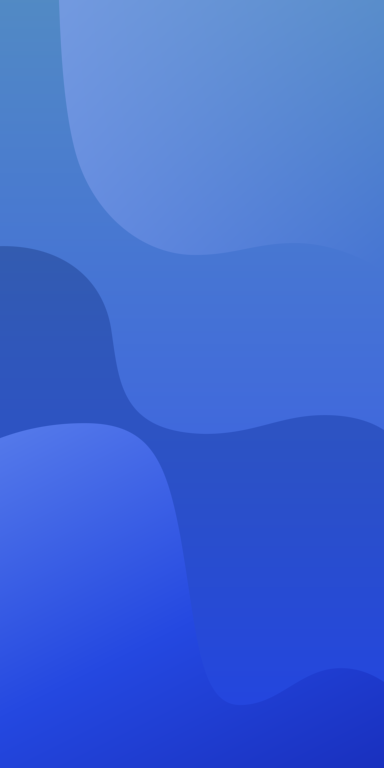
Reproduce this background procedurally as a WebGL 2 fragment shader.

```glsl
#version 300 es
precision highp float;
// Layered blue waves: three smooth outlines split a tall canvas into soft bands.
// Each outline is a chain of cubic Bezier spans, solved for x by bisection to
// give a signed distance; every band is then filled with its own gradient.

uniform vec2 u_resolution;
out vec4 fragColor;

const vec3 SKY_TOP    = vec3(0.32, 0.54, 0.77);
const vec3 SKY_LOW    = vec3(0.25, 0.41, 0.863);
const vec3 PERIWINKLE = vec3(0.55, 0.65, 0.96);
const vec3 WAVE_TOP   = vec3(0.20, 0.36, 0.69);
const vec3 WAVE_LOW   = vec3(0.14, 0.275, 0.87);
const vec3 HILL_LIGHT = vec3(0.333, 0.478, 0.918);
const vec3 HILL_MID   = vec3(0.141, 0.282, 0.88);
const vec3 HILL_DARK  = vec3(0.098, 0.188, 0.745);

vec2 bezier(vec2 a, vec2 b, vec2 c, vec2 d, float t) {
    float s = 1.0 - t;
    return s * s * s * a + 3.0 * s * t * (s * b + t * c) + t * t * t * d;
}

vec2 bezierTangent(vec2 a, vec2 b, vec2 c, vec2 d, float t) {
    float s = 1.0 - t;
    return s * s * (b - a) + 2.0 * s * t * (c - b) + t * t * (d - c);
}

// Approximate signed distance to one span, positive above it.
// Points left of the span keep the distance found so far.
float span(float previous, vec2 p, vec2 a, vec2 b, vec2 c, vec2 d) {
    if (p.x < a.x) return previous;
    float t = 0.5;
    float stride = 0.25;
    for (int i = 0; i < 18; i++) {
        t += bezier(a, b, c, d, t).x < p.x ? stride : -stride;
        stride *= 0.5;
    }
    vec2 tangent = normalize(bezierTangent(a, b, c, d, t));
    return (p.y - bezier(a, b, c, d, t).y) * tangent.x;
}

// Upper outline: steep left side, then a shallow ripple.
float panelEdge(vec2 p) {
    vec2 side = vec2(0.195, 1.609), dip = vec2(0.508, 1.336), crest = vec2(0.768, 1.367);
    float d = span(-1.0, p, vec2(0.151, 2.078), vec2(0.156, 1.922), vec2(0.161, 1.740), side);
    d = span(d, p, side, vec2(0.237, 1.448), vec2(0.365, 1.336), dip);
    d = span(d, p, dip, vec2(0.612, 1.336), vec2(0.664, 1.367), crest);
    return span(d, p, crest, vec2(0.846, 1.367), vec2(0.932, 1.339), vec2(1.0, 1.292));
}

// Middle outline: rounded shoulder falling into a long trough.
float waveEdge(vec2 p) {
    vec2 side = vec2(0.289, 1.146), dip = vec2(0.534, 0.870), crest = vec2(0.846, 0.919);
    float d = span(1.0, p, vec2(0.0, 1.359), vec2(0.156, 1.362), vec2(0.266, 1.281), side);
    d = span(d, p, side, vec2(0.310, 1.010), vec2(0.310, 0.875), dip);
    d = span(d, p, dip, vec2(0.664, 0.870), vec2(0.729, 0.919), crest);
    return span(d, p, crest, vec2(0.911, 0.919), vec2(0.964, 0.904), vec2(1.0, 0.880));
}

// Lower outline: broad hill, steep drop and a small swell.
float hillEdge(vec2 p) {
    vec2 top = vec2(0.221, 0.898), side = vec2(0.469, 0.607);
    vec2 dip = vec2(0.625, 0.164), crest = vec2(0.888, 0.260);
    float d = span(1.0, p, vec2(0.0, 0.859), vec2(0.078, 0.888), vec2(0.151, 0.898), top);
    d = span(d, p, top, vec2(0.391, 0.898), vec2(0.432, 0.802), side);
    d = span(d, p, side, vec2(0.513, 0.359), vec2(0.516, 0.164), dip);
    d = span(d, p, dip, vec2(0.729, 0.164), vec2(0.781, 0.260), crest);
    return span(d, p, crest, vec2(0.932, 0.260), vec2(0.969, 0.245), vec2(1.0, 0.224));
}

// Linear position of v between two ends, limited to 0..1.
float ramp(float from, float to, float v) {
    return clamp((v - from) / (to - from), 0.0, 1.0);
}

float coverage(float dist, float pixel) {
    return smoothstep(-pixel, pixel, dist);
}

void main() {
    // Canvas units: x spans 0..1, y spans 0..2.
    vec2 p = gl_FragCoord.xy / u_resolution * vec2(1.0, 2.0);
    float pixel = 0.8 / u_resolution.x;

    // Backdrop
    vec3 color = mix(SKY_TOP, SKY_LOW, ramp(2.0, 0.867, p.y));

    // Pale panel, fading out toward the lower right
    float fade = 0.55 * ramp(1.237, 0.182, p.x + 0.35 * (2.0 - p.y));
    color = mix(color, PERIWINKLE, fade * coverage(panelEdge(p), pixel));

    // Deep middle wave
    vec3 wave = mix(WAVE_TOP, WAVE_LOW, ramp(1.359, 0.177, p.y));
    color = mix(color, wave, coverage(-waveEdge(p), pixel));

    // Front hill, shaded along a slanted axis
    float slant = 0.5 * p.x + 0.88 - p.y;
    vec3 hill = mix(HILL_LIGHT, HILL_MID, ramp(0.0, 0.755, slant));
    hill = mix(hill, HILL_DARK, ramp(0.755, 1.38, slant));
    color = mix(color, hill, coverage(-hillEdge(p), pixel));

    fragColor = vec4(color, 1.0);
}
```
